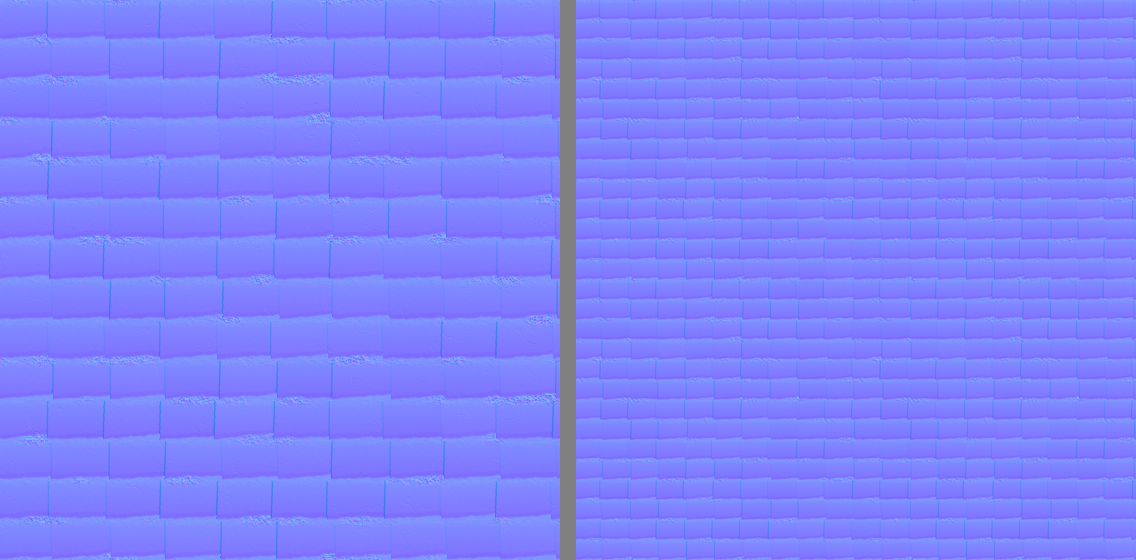
Left, the tile; right, the same tile 2 across and 2 down.
Give the GLSL for this texture map, as a Shadertoy shader.

```glsl
const vec2 TILES = vec2(10.0, 14.0);      // repeats across and down
const float SEAM_SHIFT = 0.905;           // seam position, in tile widths
const float ROW_STAGGER = 0.045;          // alternating shift of the rows
const float SEAM_JITTER = 0.07;
const float SEAM_WIDTH = 0.0006;
const float SEAM_SLOPE = 0.62;
const float EDGE_BASE = 0.025;            // lower tile edge, in row heights
const float EDGE_TILT = 0.13;
const float LIP_HEIGHT = 0.12;
const float LIP_SLOPE = 0.065;
const float FACE_SLOPE = 0.115;
const float LEDGE_SLOPE = 0.17;
const float RUBBLE_CELLS = 210.0;
const float RUBBLE_HEIGHT = 0.0009;
const float FACE_GRAIN = 0.05;            // share of rubble relief on tile faces
const float CRACK_CELLS = 22.0;
const float CRACK_DEPTH = 0.00011;
const float RELIEF_STEP = 0.001;
const float TAU = 6.283185;

vec2 hash2(vec2 p) {
    vec3 q = fract(p.xyx * vec3(0.1031, 0.1030, 0.0973));
    q += dot(q, q.yzx + 33.33);
    return fract((q.xx + q.yz) * q.zy);
}

// Wrapping cellular noise: nearest and second nearest distances
vec2 cellular(vec2 p, float period) {
    p *= period;
    vec2 cell = floor(p), local = p - cell;
    vec2 nearest = vec2(8.0);
    for (int y = -1; y <= 1; y++)
    for (int x = -1; x <= 1; x++) {
        vec2 offset = vec2(x, y);
        vec2 seed = hash2(mod(cell + offset, period) + period);
        float d = length(offset + seed - local);
        nearest = d < nearest.x ? vec2(d, nearest.x) : vec2(nearest.x, min(nearest.y, d));
    }
    return nearest;
}

// Fine height: stony grain plus sparse cracks
float relief(vec2 p, float roughness) {
    float grain = cellular(p, RUBBLE_CELLS).x
                + 1.4 * cellular(p, floor(RUBBLE_CELLS * 0.45)).x;
    vec2 warp = 0.006 * sin(TAU * (p.yx * vec2(17.0, 13.0) + p * 9.0))
              + 0.002 * sin(TAU * p.yx * vec2(61.0, 53.0));
    vec2 border = cellular(p + warp, CRACK_CELLS);
    float sparse = 1.0 - smoothstep(0.12, 0.36, cellular(p, 13.0).x);
    float crack = sparse * (1.0 - smoothstep(0.0, 0.07, border.y - border.x));
    return RUBBLE_HEIGHT * roughness * grain - CRACK_DEPTH * crack;
}

// Loose debris along a row boundary, wrapping in x
float debrisPatch(float x, float boundary) {
    vec2 a = hash2(vec2(boundary, 71.0)), b = hash2(vec2(boundary, 113.0));
    float wave = sin(TAU * (2.0 * x + a.x)) + sin(TAU * (5.0 * x + a.y))
               + 0.6 * sin(TAU * (11.0 * x + b.x));
    return smoothstep(0.2, 1.8, wave + 1.2 * (b.y - 0.5));
}

void mainImage(out vec4 fragColor, in vec2 fragCoord) {
    vec2 p = fragCoord / iResolution.xy;
    float pixel = 1.0 / iResolution.y;

    // Row and nearest seam
    float row = floor(p.y * TILES.y);
    float v = fract(p.y * TILES.y);
    float stagger = mod(row, 2.0) < 0.5 ? ROW_STAGGER : -ROW_STAGGER;
    float column = p.x * TILES.x - SEAM_SHIFT - stagger;
    float seam = floor(column + 0.5);
    vec2 seamSeed = hash2(vec2(mod(seam, TILES.x), row + 31.0));
    float ragged = 0.003 * sin(TAU * (67.0 * p.y + seamSeed.x))
                 + 0.002 * sin(TAU * (157.0 * p.y + seamSeed.y));
    float seamDist = column - seam - SEAM_JITTER * (seamSeed.x - 0.5)
                   - 0.05 * (seamSeed.y - 0.5) * (v - 0.5) - ragged;

    // Tile identity and position across it
    float tile = seamDist < 0.0 ? seam - 1.0 : seam;
    vec2 seed = hash2(vec2(mod(tile, TILES.x), row + 57.0));
    float u = seamDist < 0.0 ? 1.0 + seamDist : seamDist;

    // Tilted lower edge, slightly worn
    float boundary = mod(floor(p.y * TILES.y + 0.5), TILES.y);
    float debris = debrisPatch(p.x, boundary);
    float wobble = 0.008 * sin(TAU * (23.0 * p.x + seed.x))
                 + 0.004 * sin(TAU * (61.0 * p.x + seed.y));
    float chips = 0.018 * (cellular(p, 90.0).x - 0.45);
    float edge = EDGE_BASE + EDGE_TILT * mix(0.25, 1.0, seed.x) * u
               + wobble + chips + 0.04 * debris;
    float soft = 0.012 + TILES.y * pixel;
    float face = smoothstep(edge - soft, edge + soft, v);

    // Broad slope from ledge, through the face, to the lip
    float lean = 0.03 * (seed.y - 0.5);
    float slopeY = mix(-FACE_SLOPE, FACE_SLOPE, v) + lean;
    slopeY += 0.06 * smoothstep(0.78, 1.0, v);
    float lipTop = edge + LIP_HEIGHT * mix(0.6 + 0.5 * seed.y, 1.2 - 0.4 * seed.x, u) - wobble;
    slopeY -= LIP_SLOPE * (1.0 - smoothstep(lipTop - 0.04, lipTop + 0.03, v));
    slopeY = mix(LEDGE_SLOPE, slopeY, face);
    float slopeX = 0.03 * (seed.x - 0.5) * face;

    // Raised left sides, some nearly flush
    float line = 1.0 - smoothstep(0.0, SEAM_WIDTH + pixel, abs(seamDist) / TILES.x);
    float raised = mix(0.15, 1.0, smoothstep(0.1, 0.95, seamSeed.y));
    slopeX -= SEAM_SLOPE * raised * line * face * (1.0 - smoothstep(0.95, 1.0, v));

    // Fine relief, strongest in the debris
    float offset = v > 0.5 ? v - 1.0 : v;
    float ledge = offset < 0.0 ? smoothstep(-0.2, -0.02, offset) : 1.0 - face;
    float roughness = FACE_GRAIN + ledge * mix(0.12, 1.0, debris);
    float base = relief(p, roughness);
    vec2 grain = vec2(relief(p + vec2(RELIEF_STEP, 0.0), roughness),
                      relief(p + vec2(0.0, RELIEF_STEP), roughness)) - base;
    vec2 slope = vec2(slopeX, slopeY) - grain / RELIEF_STEP;

    fragColor = vec4(0.5 + 0.5 * normalize(vec3(slope, 1.0)), 1.0);
}
```
